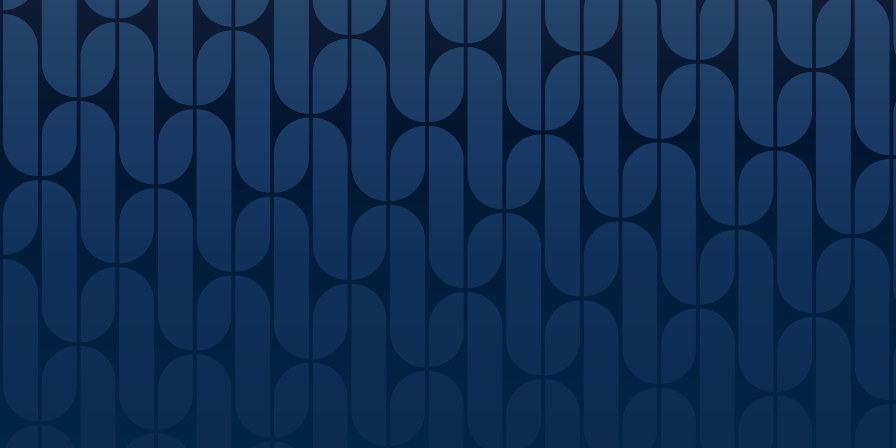
Reproduce this pattern procedurally as a WebGL 2 fragment shader.

```glsl
#version 300 es
precision highp float;

uniform vec2 u_resolution;
out vec4 fragColor;

// Distance to a leaf with two opposite round corners; side = 1 rounds the
// right end of the edge at negative y, side = -1 the left end.
float leafDistance(vec2 p, vec2 halfSize, float side) {
    if (p.y > 0.0) p = -p;                  // half-turn symmetry
    p.x *= side;
    float radius = 2.0 * halfSize.x;
    vec2 fromCentre = vec2(p.x + halfSize.x, radius - halfSize.y - p.y);
    float corner = length(max(fromCentre, 0.0)) - radius;
    vec2 box = abs(p) - halfSize;
    return max(max(box.x, box.y), corner);
}

// Vertical blend through four colours, h = 0 at the bottom
vec3 verticalGradient(vec3 bottom, vec3 middle, vec3 upper, vec3 top, float h) {
    vec3 color = mix(bottom, middle, clamp(h / 0.45, 0.0, 1.0));
    color = mix(color, upper, clamp((h - 0.45) / 0.25, 0.0, 1.0));
    return mix(color, top, clamp((h - 0.7) / 0.3, 0.0, 1.0));
}

void main() {
    vec2 uv = gl_FragCoord.xy / u_resolution.y;
    float pixel = 1.0 / u_resolution.y;

    // Columns of alternating long and short leaves, each column stepped down
    // by one long leaf so that neighbours join into arches
    float pitch = 0.0864;
    float period = 0.5469;
    float longHeight = 0.37076;
    vec2 q = vec2(uv.x - 0.0026, 0.9732 - uv.y);
    float column = floor(q.x / pitch);
    vec2 cell = vec2(q.x - column * pitch, mod(q.y - column * longHeight, period));

    bool isLong = cell.y < longHeight;
    float height = isLong ? longHeight : period - longHeight;
    if (!isLong) cell.y -= longHeight;

    vec2 cellHalf = 0.5 * vec2(pitch, height);
    float d = leafDistance(cell - cellHalf, cellHalf - 0.0043, isLong ? 1.0 : -1.0);
    float leafMask = 1.0 - smoothstep(-0.65 * pixel, 0.65 * pixel, d);

    // Colours
    vec3 ground = verticalGradient(vec3(0.0, 0.145, 0.28), vec3(0.0, 0.11, 0.225),
                                   vec3(0.008, 0.083, 0.185), vec3(0.06, 0.105, 0.2), uv.y);
    vec3 leaf = verticalGradient(vec3(0.042, 0.168, 0.31), vec3(0.06, 0.193, 0.352),
                                 vec3(0.093, 0.227, 0.392), vec3(0.145, 0.272, 0.415), uv.y);

    fragColor = vec4(mix(ground, leaf, leafMask), 1.0);
}
```
